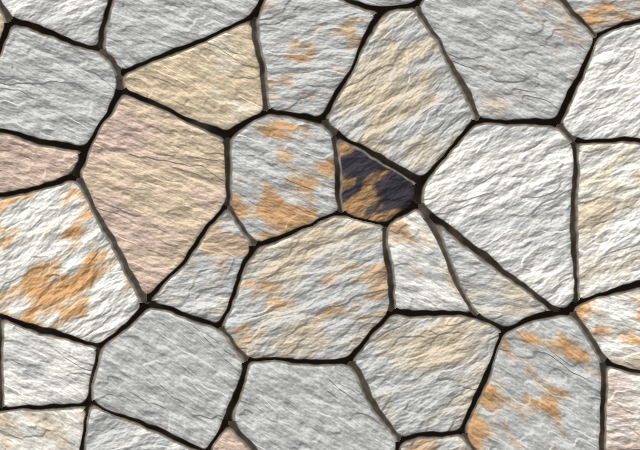
Give the GLSL for this texture, as a Shadertoy shader.

```glsl
// Dry-laid flagstone wall: irregular split stones with shadowed mortar joints.
#define STONE_SIZE 0.25
#define SIZE_SPREAD 0.34
#define JITTER 0.43
#define JOINT 0.0075
#define EDGE_WOBBLE 0.012
#define LEDGE_HEIGHT 0.0013
#define GRAIN_HEIGHT 0.0065
#define RUST_AMOUNT 0.75
#define LIGHT_DIR normalize(vec2(-0.45, 0.9))
#define ACCENT_CELL vec2(3.0, 2.0)

const vec3 GREY = vec3(0.73, 0.73, 0.72), CREAM = vec3(0.87, 0.86, 0.83);
const vec3 TAN = vec3(0.80, 0.73, 0.62), PINK = vec3(0.79, 0.70, 0.64);
const vec3 RUST = vec3(0.76, 0.53, 0.30), BROWN = vec3(0.63, 0.50, 0.36);
const vec3 NAVY = vec3(0.19, 0.19, 0.23);
const vec3 MORTAR = vec3(0.52, 0.49, 0.45), SHADOW = vec3(0.09, 0.07, 0.05);

vec2 hash2(vec2 p) {
    vec3 q = fract(p.xyx * vec3(0.1031, 0.1030, 0.0973));
    q += dot(q, q.yzx + 33.33);
    return fract((q.xx + q.yz) * q.zy);
}

// Gradient noise, roughly -0.7 to 0.7
float corner(vec2 cell, vec2 offset) {
    float a = 6.2832 * hash2(cell).x;
    return dot(vec2(cos(a), sin(a)), offset);
}
float noise(vec2 p) {
    vec2 i = floor(p), f = p - i, e = vec2(1.0, 0.0);
    vec2 u = f * f * f * (f * (f * 6.0 - 15.0) + 10.0);
    float low = mix(corner(i, f), corner(i + e, f - e), u.x);
    float high = mix(corner(i + e.yx, f - e.yx), corner(i + 1.0, f - 1.0), u.x);
    return mix(low, high, u.y);
}
float fbm(vec2 p) {
    float sum = 0.0;
    for (float amp = 0.6; amp > 0.07; amp *= 0.5) {
        sum += amp * noise(p);
        p = mat2(0.8, 0.6, -0.6, 0.8) * p * 2.0 + 17.3;
    }
    return sum;
}

// Stone centres and weighted distance to them, in cell units
vec2 site(vec2 id) { return id + 0.5 + JITTER * (2.0 * hash2(id + 41.0) - 1.0); }
float power(vec2 g, vec2 id) {
    vec2 r = g - site(id);
    return dot(r, r) - SIZE_SPREAD * hash2(id + 97.0).y;
}

// Weighted Voronoi stones: rounded edge distance, stone id and outward normal
float stones(vec2 g, out vec2 id, out vec2 normal) {
    float best = 1e3, nearest = 1e3, dist = 1e3;
    id = floor(g);
    normal = vec2(0.0, 1.0);
    for (int k = 0; k < 25; k++) {
        vec2 c = floor(g) + vec2(k % 5, k / 5) - 2.0;
        float d = power(g, c);
        if (d < best) { best = d; id = c; }
    }
    for (int k = 0; k < 25; k++) {
        if (k == 12) continue;
        vec2 c = id + vec2(k % 5, k / 5) - 2.0;
        vec2 across = site(c) - site(id);
        float len = max(length(across), 0.01);
        float d = 0.5 * (power(g, c) - best) / len;
        if (d < nearest) { nearest = d; normal = across / len; }
        float blend = max(0.06 - abs(dist - d), 0.0);
        dist = min(dist, d) - blend * blend / 0.24;
    }
    return dist;
}

// Split-rock relief: thin cleavage ledges plus rough grain
float relief(vec2 q) {
    float layer = 6.0 * fbm(q * 4.5);
    float ledge = floor(layer) + smoothstep(0.75, 1.0, fract(layer));
    return LEDGE_HEIGHT * ledge + GRAIN_HEIGHT * fbm(q * 18.0);
}

// Base colour with mottling and rust; one accent stone is brown and navy
vec3 stoneColour(vec2 q, vec2 id) {
    vec2 pick = hash2(id + 5.0);
    float broad = fbm(q * 4.0 + 9.0), mottle = fbm(q * 13.0 + 31.0);
    if (id == ACCENT_CELL) {
        vec3 dark = mix(BROWN, CREAM, smoothstep(0.1, 0.4, mottle) * 0.6);
        dark = mix(dark, RUST, smoothstep(0.0, 0.3, -broad) * 0.6);
        return mix(dark, NAVY, smoothstep(-0.02, 0.15, broad + 0.6 * mottle) * 0.9);
    }
    vec3 base = pick.x < 0.34 ? GREY : pick.x < 0.62 ? CREAM : pick.x < 0.87 ? TAN : PINK;
    vec3 vein = pick.y < 0.4 ? GREY : pick.y < 0.7 ? CREAM : TAN;
    base = mix(base, vein, smoothstep(-0.1, 0.3, broad + 0.4 * mottle) * 0.8);
    float rusty = RUST_AMOUNT * smoothstep(0.45, 1.0, hash2(id + 63.0).x);
    return mix(base, RUST, rusty * smoothstep(0.02, 0.3, 0.7 * mottle - broad));
}

void mainImage(out vec4 fragColor, in vec2 fragCoord) {
    vec2 p = fragCoord / iResolution.y, id, normal;
    vec2 wobble = vec2(noise(p * 9.0), noise(p * 9.0 + 50.0))
                + 0.3 * vec2(noise(p * 38.0), noise(p * 38.0 + 50.0));
    float edge = STONE_SIZE * stones((p + EDGE_WOBBLE * wobble) / STONE_SIZE, id, normal);
    edge -= JOINT * (1.0 + 0.7 * noise(p * 7.0 + 80.0));
    float facing = dot(normal, LIGHT_DIR), soft = max(0.0022, 1.0 / iResolution.y);
    // Stone face, lit across its own bedding direction
    float a = 1.4 * (hash2(id + 23.0).x - 0.5);
    mat2 bedding = mat2(0.8 * cos(a), -1.7 * sin(a), 0.8 * sin(a), 1.7 * cos(a));
    vec2 q = bedding * p + 7.0 * hash2(id + 11.0);
    float slope = (relief(q) - relief(q + bedding * LIGHT_DIR * 0.003)) / 0.003;
    vec3 colour = stoneColour(q, id) * (1.0 + clamp(slope, -0.32, 0.22));
    float rim = 1.0 - smoothstep(0.0, 0.011, edge);
    colour *= (1.0 + 0.07 * noise(p * 170.0)) * (1.0 + rim * (0.16 * facing - 0.06));
    // Joint: mortar under the shadow of the stone above
    float shade = facing < 0.0 ? 1.0 : smoothstep(-0.3 * JOINT, -JOINT, edge);
    shade *= mix(0.5, 1.0, smoothstep(0.1, 0.8, abs(facing) + 0.4 * noise(p * 16.0)));
    vec3 joint = mix(MORTAR * (1.0 + 0.35 * noise(p * 75.0)), SHADOW, shade);
    fragColor = vec4(clamp(mix(joint, colour, smoothstep(-soft, soft, edge)), 0.0, 1.0), 1.0);
}
```
